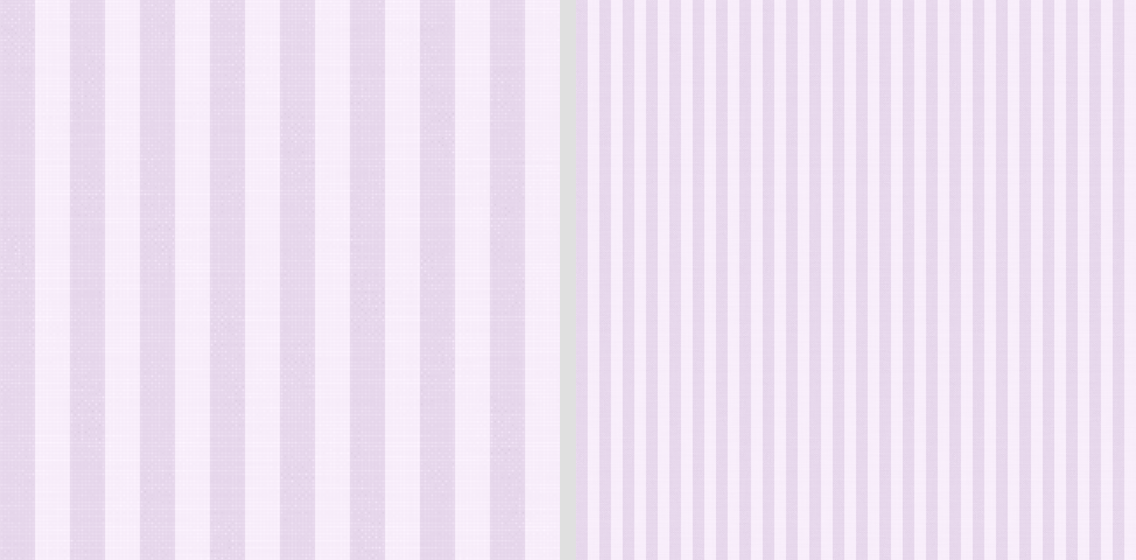
Left, the tile; right, the same tile 3 across and 3 down.
Write a Shadertoy shader that draws this pattern.

```glsl
#define STRIPES 8.0
#define THREADS 160.0
#define SLUBS 20.0
#define EDGE_SOFTNESS 0.012
#define WEAVE_DEPTH 0.011
#define SLUB_DEPTH 0.022
#define FLECK_DEPTH 0.065
#define PALE vec3(0.972, 0.932, 0.982)
#define LILAC vec3(0.906, 0.846, 0.926)
#define THREAD_TINT vec3(0.85, 1.1, 0.75)

const float TAU = 6.2831853;

float hash(vec2 p) {
    vec3 q = fract(vec3(p.xyx) * 0.1031);
    q += dot(q, q.yzx + 33.33);
    return fract((q.x + q.y) * q.z);
}

// Uneven thickness along one thread, wrapping at the canvas edge
float slub(float along, float thread, float seed) {
    float s = along * SLUBS + hash(vec2(thread, seed + 7.0));
    float i = floor(s);
    float a = hash(vec2(mod(i, SLUBS) + seed, thread));
    float b = hash(vec2(mod(i + 1.0, SLUBS) + seed, thread));
    float local = mix(a, b, smoothstep(0.0, 1.0, s - i));
    float whole = hash(vec2(thread, seed));
    return 0.5 * (local + whole) - 0.5;
}

// Broad patches where the flecks show more, from whole-number waves
float patches(vec2 uv) {
    float wave = sin(TAU * (3.0 * uv.x + 2.0 * uv.y) + 1.3)
               + sin(TAU * (5.0 * uv.y - 4.0 * uv.x) + 4.1)
               + sin(TAU * (7.0 * uv.x + 3.0 * uv.y) + 2.2);
    return smoothstep(-1.5, 2.5, wave);
}

void mainImage(out vec4 fragColor, in vec2 fragCoord) {
    vec2 uv = fragCoord / iResolution.xy;

    // Vertical stripes of equal width, the lilac one first
    float phase = uv.x * STRIPES;
    float edge = abs(fract(phase + 0.25) - 0.5) - 0.25;
    float soft = max(EDGE_SOFTNESS, 0.7 * STRIPES / iResolution.x);
    float lilac = 1.0 - smoothstep(-soft, soft, edge);
    vec3 color = mix(PALE, LILAC, lilac);

    // Linen threads in both directions
    vec2 grid = uv * THREADS;
    vec2 id = mod(floor(grid), THREADS);
    vec2 wave = -cos(TAU * grid);
    vec2 ridge = 0.5 + 0.5 * wave;
    float weave = WEAVE_DEPTH * (0.45 * wave.x + 0.55 * wave.y);
    float warp = slub(uv.y, id.x, 31.0) * ridge.x;
    float weft = slub(uv.x, id.y, 83.0) * ridge.y;
    float cloth = weave + SLUB_DEPTH * (0.8 * warp + 1.4 * weft);

    // Pale flecks at alternate crossings, strongest in the lilac stripes
    float over = mod(id.x + id.y, 2.0);
    float chance = hash(id + 211.0) - 0.5 + 0.4 * (over - 0.5);
    float fleck = chance * ridge.x * ridge.y * mix(0.3, 1.0, patches(uv));

    color += THREAD_TINT * cloth * mix(0.75, 1.0, lilac);
    color += FLECK_DEPTH * fleck * mix(0.25, 1.0, lilac);
    fragColor = vec4(clamp(color, 0.0, 1.0), 1.0);
}
```
